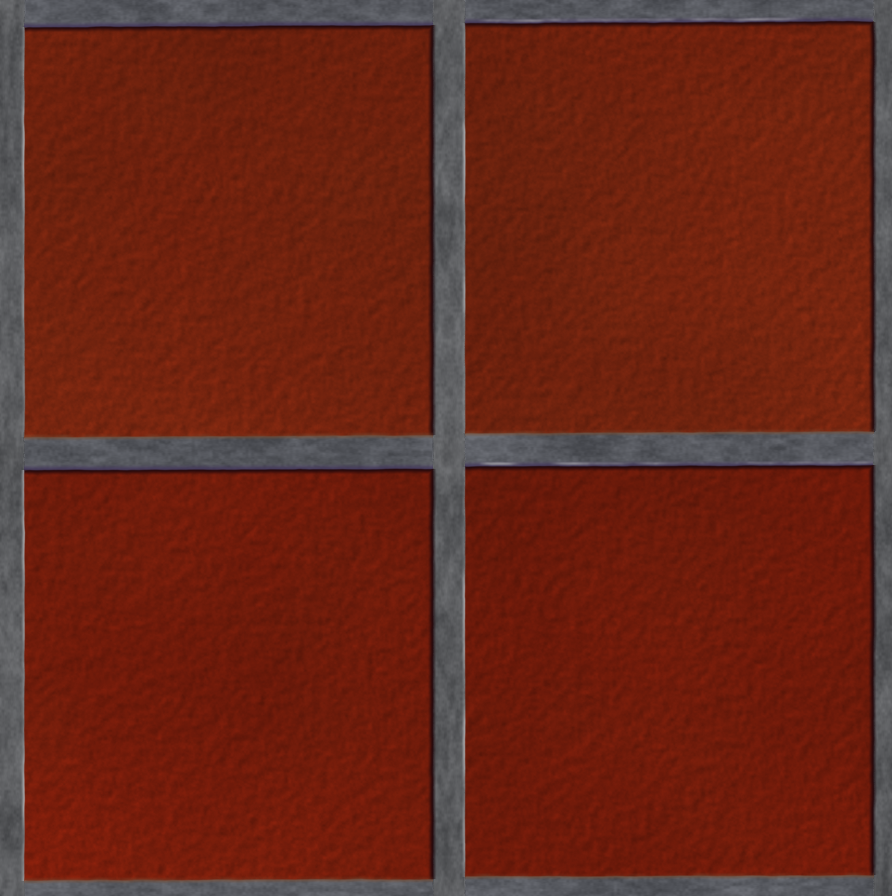
A Shadertoy shader for this texture:

```glsl
const float REPEATS = 2.0;                       // tiles across and down
const vec2  FIRST_CENTRE = vec2(0.2565, 0.2470);
const vec2  PITCH = vec2(0.4940, 0.4950);
const vec2  HALF_SIZE = vec2(0.2290, 0.2288);
const float STAGGER = 0.0042;                    // rise from column to column
const float TILT = 0.006;                        // largest slope of a tile edge
const float EDGE_WOBBLE = 0.0016;
const float SHADOW_WIDTH = 0.0065;
const float RIM_WIDTH = 0.0045;
const float RELIEF_SCALE = 115.0;
const float RELIEF_DEPTH = 0.30;

const vec3 CLAY_RED    = vec3(0.425, 0.100, 0.038);
const vec3 CLAY_BROWN  = vec3(0.430, 0.135, 0.055);
const vec3 SHADOW      = vec3(0.110, 0.025, 0.045);
const vec3 GROUT_DARK  = vec3(0.275, 0.280, 0.290);
const vec3 GROUT_LIGHT = vec3(0.435, 0.440, 0.450);
const vec3 VIOLET      = vec3(0.260, 0.210, 0.360);
const vec3 RIM_LIGHT   = vec3(0.660, 0.660, 0.670);
const vec3 RIM_TAN     = vec3(0.480, 0.310, 0.210);

float hash(vec2 p) {
    vec3 q = fract(vec3(p.xyx) * 0.1031);
    q += dot(q, q.yzx + 33.33);
    return fract((q.x + q.y) * q.z);
}

float noise(vec2 p) {
    vec2 i = floor(p), f = fract(p);
    f = f * f * (3.0 - 2.0 * f);
    return mix(mix(hash(i), hash(i + vec2(1, 0)), f.x),
               mix(hash(i + vec2(0, 1)), hash(i + vec2(1, 1)), f.x), f.y);
}

float fbm(vec2 p) {
    float sum = 0.0, amp = 0.5;
    for (int i = 0; i < 4; i++) {
        sum += amp * noise(p);
        p = p * 2.03 + 17.1;
        amp *= 0.5;
    }
    return sum / 0.9375;
}

// Full strength at d = 0, fading to nothing at the given width
float fade(float d, float width) {
    return 1.0 - smoothstep(0.0, width, abs(d));
}

vec3 clay(vec2 uv, vec2 p, vec2 id) {
    float brown = clamp(0.9 * id.y + 0.7 * (fbm(uv * 5.0) - 0.5), 0.0, 1.0);
    vec3 col = mix(CLAY_RED, CLAY_BROWN, brown);

    // Firing differences between tiles and a slow drift within each
    col *= 0.97 + 0.08 * hash(id + 3.7) + 0.18 * (fbm(uv * 4.0 + 8.0) - 0.5);
    col *= 1.0 - 0.16 * p.y + 0.12 * p.x * (2.0 * id.x - 1.0);

    // Leathery relief lit from the upper left
    vec2 q = uv * RELIEF_SCALE;
    float relief = fbm(q) - fbm(q + vec2(-0.45, 0.45));
    float grain = noise(uv * 330.0) - 0.5;
    return col * (1.0 + RELIEF_DEPTH * relief + 0.07 * grain);
}

vec3 grout(vec2 uv, float isVertical) {
    vec2 stretch = mix(vec2(55.0, 150.0), vec2(150.0, 55.0), isVertical);
    float streaks = fbm(uv * stretch);
    float stains = fbm(uv * 14.0 + 4.0);
    float grit = noise(uv * 300.0);
    float tone = 0.5 + 0.9 * (streaks - 0.5) + 0.8 * (stains - 0.5) + 0.3 * (grit - 0.5);
    vec3 col = mix(GROUT_DARK, GROUT_LIGHT, clamp(tone, 0.0, 1.0));
    return col * mix(vec3(0.97, 0.98, 1.02), vec3(1.0), isVertical);
}

void mainImage(out vec4 fragColor, in vec2 fragCoord) {
    vec2 uv = fragCoord / iResolution.xy;
    float aa = 1.0 / min(iResolution.x, iResolution.y);

    // Place the tile of this cell
    vec2 id = floor(uv * REPEATS);
    vec2 p = uv - FIRST_CENTRE - id * PITCH - vec2(0.0, STAGGER * id.x);
    p.y -= TILT * (2.0 * hash(id + 11.0) - 1.0) * p.x;

    // Signed distances to the four worn edges, positive inside
    vec2 wobble = EDGE_WOBBLE * (vec2(fbm(uv.yx * vec2(45, 5)), fbm(uv * vec2(45, 5))) - 0.5);
    vec2 low = HALF_SIZE + p + wobble;
    vec2 high = HALF_SIZE - p + wobble;
    float side = min(low.x, high.x);
    float inside = min(side, min(low.y, high.y));
    float tileMask = smoothstep(-aa, aa, inside);

    // Tile with shade along its top and right edges
    vec3 tile = clay(uv, p, id);
    float shade = max(fade(high.y, SHADOW_WIDTH), fade(high.x, SHADOW_WIDTH));
    tile = mix(tile, SHADOW, 0.9 * shade);
    tile = mix(tile, RIM_TAN, 0.5 * fade(low.y, RIM_WIDTH) * noise(uv * 70.0));

    // Joint with violet fringe, contact shade and chipped bright rims
    float isVertical = 1.0 - smoothstep(-aa, aa, side);
    vec3 joint = grout(uv, isVertical);
    float alongX = step(0.0, side);
    float chips = smoothstep(0.30, 0.75, fbm(uv * vec2(25.0, 18.0)));
    joint = mix(joint, VIOLET, 0.8 * alongX * fade(high.y, 0.007));
    joint = mix(joint, RIM_LIGHT, alongX * chips * id.x * 0.7 * fade(high.y + 0.003, 0.003));
    float alongY = step(0.0, min(low.y, high.y));
    joint = mix(joint, RIM_LIGHT, alongY * (0.25 + 0.75 * chips) * fade(low.x, RIM_WIDTH));
    joint = mix(joint, SHADOW, 0.6 * alongY * fade(high.x, 0.004));
    joint = mix(joint, RIM_TAN, 0.6 * alongX * fade(low.y, RIM_WIDTH));

    fragColor = vec4(mix(joint, tile, tileMask), 1.0);
}
```
